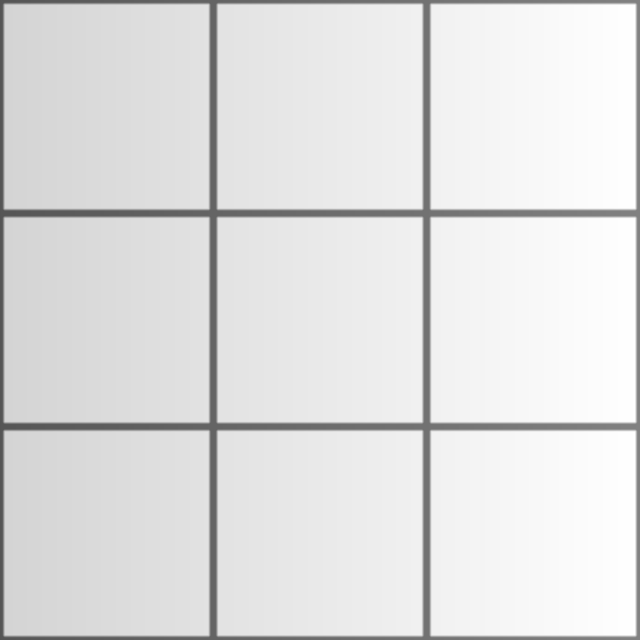
Reproduce this pattern procedurally as a WebGL 2 fragment shader.

```glsl
#version 300 es
precision highp float;

uniform vec2 u_resolution;
out vec4 fragColor;

// Signed distance to a rounded square centred on the origin
float roundedSquare(vec2 p, float halfSize, float radius) {
    vec2 q = abs(p) - halfSize + radius;
    return length(max(q, 0.0)) + min(max(q.x, q.y), 0.0) - radius;
}

void main() {
    vec2 uv = gl_FragCoord.xy / u_resolution;

    // Three by three tiles, each cell centred on zero
    vec2 cell = fract(uv * 3.0) - 0.5;
    float depth = -roundedSquare(cell, 0.5, 0.025);

    // Soft bevel between grout and tile, never thinner than a pixel
    float feather = max(0.0085, 2.0 / min(u_resolution.x, u_resolution.y));
    float tileMask = smoothstep(0.0175 - feather, 0.0175 + feather, depth);

    // Light rises evenly from left to right over tile and grout alike
    float sheen = 0.17 * uv.x;
    float grout = 0.335 + sheen;
    float tile = 0.83 + sheen;

    fragColor = vec4(vec3(mix(grout, tile, tileMask)), 1.0);
}
```
